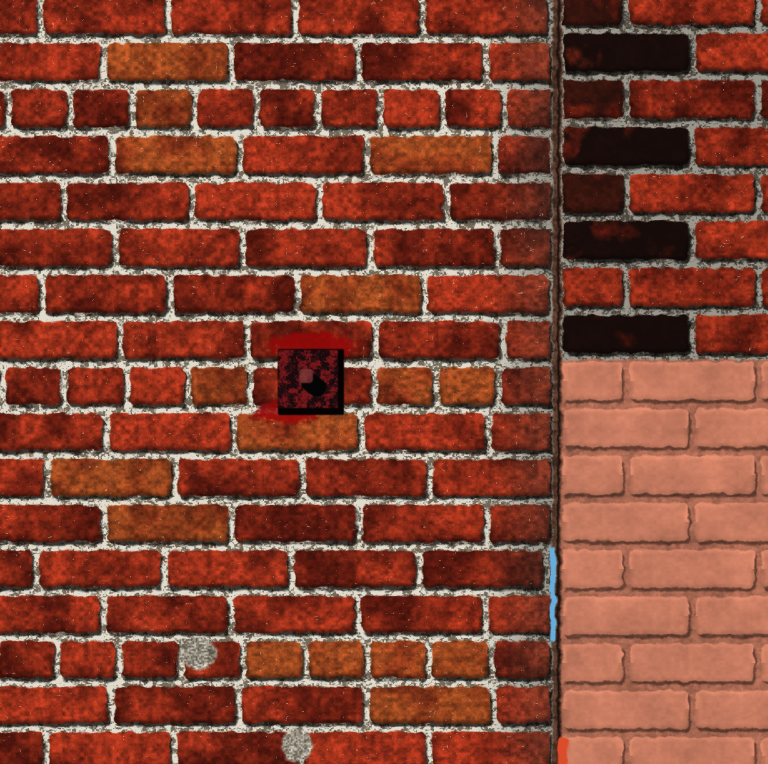
This texture is drawn by a Shadertoy shader. Its source:

```glsl
// Weathered brick wall meeting a second wall, half painted, with an iron anchor plate.
#define RED vec3(0.64, 0.20, 0.11)
#define DARK_RED vec3(0.33, 0.09, 0.055)
#define OCHRE vec3(0.62, 0.30, 0.13)
#define SALMON vec3(0.76, 0.47, 0.37)
#define LIME vec3(0.88, 0.86, 0.80)
#define GRIT vec3(0.45, 0.41, 0.35)
#define SOOT vec3(0.07, 0.04, 0.035)
#define SEAM 557.0
#define PAINT_TOP 360.0
#define WALL_WIDTH 768.0

// First vertical joint of each course on the left wall
const float FIRST_JOINT[17] = float[17](40., 103., 8., 112., 64., 115., 42., 120., 64.,
    106., 47., 104., 36., 103., 57., 111., 46.);

// Centres of the yellowish bricks
const vec2 OCHRE_BRICKS[16] = vec2[16](vec2(165, 62), vec2(163, 108), vec2(175, 155),
    vec2(425, 156), vec2(360, 294), vec2(218, 384), vec2(405, 384), vec2(465, 384),
    vec2(297, 431), vec2(110, 477), vec2(168, 523), vec2(274, 657), vec2(336, 657),
    vec2(398, 657), vec2(460, 657), vec2(430, 705));

float hash(vec2 p) {
    return fract(sin(dot(p, vec2(127.1, 311.7))) * 43758.5453);
}

float noise(vec2 p) {
    vec2 i = floor(p), f = fract(p);
    f = f * f * (3.0 - 2.0 * f);
    return mix(mix(hash(i), hash(i + vec2(1, 0)), f.x),
               mix(hash(i + vec2(0, 1)), hash(i + vec2(1, 1)), f.x), f.y);
}

float fbm(vec2 p) {
    float sum = 0.0, amp = 0.53;
    for (int i = 0; i < 4; i++) {
        sum += amp * noise(p);
        p = p * 2.03 + 17.3;
        amp *= 0.5;
    }
    return sum;
}

float box(vec2 p, vec2 size, float radius) {
    vec2 q = abs(p) - size + radius;
    return length(max(q, 0.0)) + min(max(q.x, q.y), 0.0) - radius;
}

// Coverage of a shape with a soft edge
float cover(float d, float soft) { return 1.0 - smoothstep(-soft, soft, d); }

// Signed distance to the nearest brick, with its course and column and its centre
float brickDist(vec2 p, out vec2 id, out vec2 centre) {
    bool right = p.x > SEAM;
    float bow = 3.5 * sin(3.1416 * clamp(p.y / WALL_WIDTH, 0.0, 1.0));
    float top = right ? 29.0 : 38.0 + bow;
    float pitch = right ? 46.93 : 45.93;
    float row = clamp(floor((p.y - top) / pitch) + 1.0, 0.0, 16.0);
    float len = right ? 132.0 : (mod(row, 6.0) == 2.0 ? 62.0 : 127.5);
    float first = right ? 626.0 + 66.0 * mod(row, 2.0) : FIRST_JOINT[int(row)];
    float col = floor((p.x - first) / len);
    id = vec2(col, row);
    centre = vec2(first + (col + 0.5) * len, top + (row - 0.5) * pitch);
    float d = box(p - centre, 0.5 * vec2(len, pitch) - vec2(3.5, 4.5), 5.0);
    return max(d, right ? 563.0 - p.x : p.x - 550.0);
}

void mainImage(out vec4 fragColor, in vec2 fragCoord) {
    // Wall units with y running downwards
    vec2 p = vec2(fragCoord.x, iResolution.y - fragCoord.y) * WALL_WIDTH / iResolution.x;
    float broad = fbm(p * 0.035), grain = fbm(p * 0.22 + 40.0), fine = noise(p * 0.6);
    vec2 ragged = p + 5.0 * (vec2(fbm(p * 0.13), fbm(p * 0.13 + 71.0)) - 0.5);
    vec2 id, centre, shadeId, shadeCentre;
    float d = brickDist(ragged, id, centre);
    float shade = cover(brickDist(ragged - vec2(2.0, 3.5), shadeId, shadeCentre), 1.5);
    bool right = p.x > SEAM;
    float brick = cover(d, 1.2);
    float rim = smoothstep(-6.0, 0.0, d);

    // Brick faces
    float tone = hash(id + (right ? 53.0 : 7.0));
    vec3 face = mix(DARK_RED, RED, clamp(0.25 + 0.6 * tone + 2.2 * (broad - 0.5), 0.0, 1.0));
    for (int i = 0; i < 16; i++) {
        vec2 off = abs(centre - OCHRE_BRICKS[i]);
        if (off.x < 28.0 && off.y < 15.0)
            face = mix(face, OCHRE, clamp(1.6 * broad - 0.05, 0.0, 0.9));
    }
    if (!right) face = mix(face, GRIT * 0.55, 0.35 * smoothstep(480.0, 550.0, p.x));
    face *= 0.55 + 0.9 * grain;
    face = mix(face, LIME, 0.45 * smoothstep(0.72, 0.9, fbm(p * 0.3 + 9.0)));
    if (right && id.x < 0.0) {
        float soot = mod(id.y, 2.0) == 1.0 ? 0.95 : (id.y == 6.0 ? 0.1 : 0.75);
        face = mix(face, SOOT, soot * smoothstep(0.2, 0.5, broad + 0.002 * (p.x - 570.0)));
    }
    face *= 1.0 - 0.4 * rim * smoothstep(-8.0, 14.0, p.y - centre.y);

    // Mortar, shaded by the bricks above and to the left
    vec3 mortar = mix(GRIT, LIME, smoothstep(0.25, 0.6, grain + 0.4 * (fine - 0.5)));
    mortar *= mix(1.0, 0.68, smoothstep(470.0, 550.0, p.x));
    mortar *= 1.0 - 0.75 * shade * smoothstep(0.25, 0.6, broad + 0.3 * fine);
    vec3 col = mix(mortar, face, brick);

    // Crumbled mortar on two bricks
    float crumb = min(length((ragged - vec2(198, 653)) / vec2(19, 16)),
                      length((ragged - vec2(297, 745)) / vec2(15, 17)));
    col = mix(col, mix(GRIT, LIME, grain) * (0.6 + 0.6 * fine), cover(crumb - 1.0, 0.15));

    // Painted lower part of the right wall
    vec3 paint = SALMON * (0.84 + 0.22 * broad + 0.14 * grain);
    vec3 paintJoint = paint * (0.84 + 0.25 * (grain - 0.5)) * (1.0 - 0.42 * shade);
    paint *= 1.0 + 0.1 * rim * sign(centre.y - p.y);
    col = mix(col, mix(paintJoint, paint, brick),
              cover(PAINT_TOP - ragged.y, 1.5) * smoothstep(SEAM, SEAM + 4.0, p.x));

    // Seam between the walls, with blue and orange paint marks
    vec3 seamColour = mix(vec3(0.17, 0.10, 0.07), vec3(0.45, 0.28, 0.20), grain);
    col = mix(col, seamColour, 0.9 * cover(abs(ragged.x - SEAM) - 4.5, 1.5));
    col = mix(col, SOOT, 0.8 * cover(abs(ragged.x - SEAM - 1.5) - 1.2, 1.2));
    col = mix(col, vec3(0.40, 0.68, 0.86), cover(box(ragged - vec2(553, 594), vec2(3, 47), 2.0), 1.2));
    col = mix(col, vec3(0.86, 0.30, 0.17), cover(box(ragged - vec2(563, 755), vec2(5, 17), 3.0), 1.5));

    // Red spill, then the anchor plate with its cast shadow, bolt and hole
    float spill = min(length((ragged - vec2(312, 345)) / vec2(42, 13)),
                      length((ragged - vec2(286, 412)) / vec2(30, 11)));
    col = mix(col, vec3(0.58, 0.03, 0.03), 0.85 * cover(spill - 1.0 + 0.7 * (grain - 0.5), 0.25));
    vec2 q = p - vec2(309, 380);
    col = mix(col, vec3(0.03, 0.01, 0.01), cover(box(q - vec2(2, 2), vec2(33, 33), 2.0), 1.2));
    vec3 iron = mix(vec3(0.10, 0.04, 0.05), vec3(0.46, 0.09, 0.10), smoothstep(0.3, 0.75, grain + 0.3 * (fine - 0.5)));
    col = mix(col, iron, cover(box(q + vec2(1, 1), vec2(30, 29), 1.0), 1.2));
    vec2 slot = mat2(0.8, -0.6, 0.6, 0.8) * (q - vec2(5, 5));
    col = mix(col, vec3(0.02), cover(box(slot, vec2(13, 9), 8.0), 1.2));
    col = mix(col, vec3(0.46, 0.19, 0.19) * (0.6 + 0.7 * grain), cover(box(q + vec2(3, 4), vec2(7, 7), 4.0), 1.2));

    fragColor = vec4(clamp(col, 0.0, 1.0), 1.0);
}
```
